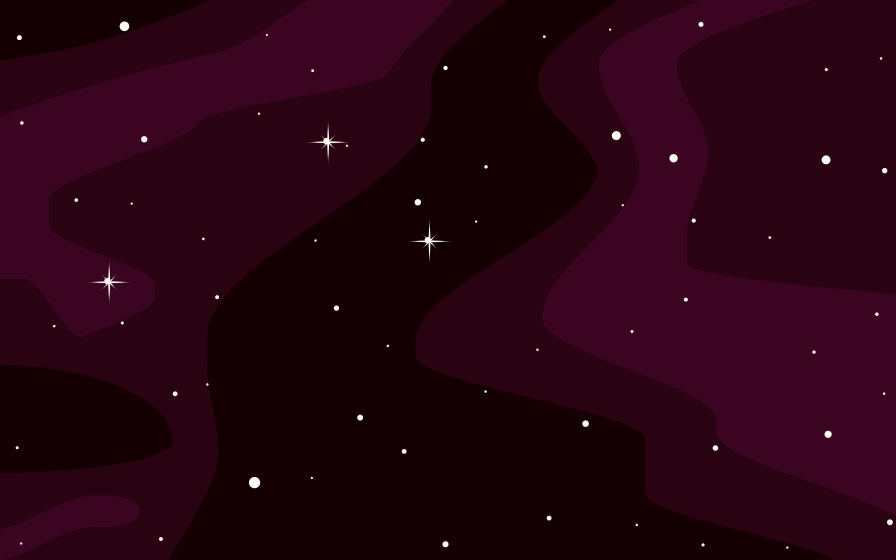
A Shadertoy shader for this background:

```glsl
// Flat plum clouds on a near-black night sky, with scattered dots and sparkles.
// Each cloud bank is an edge curve built from smooth bends; the star dots come
// from a jittered grid, and the sparkles are crossed, tapering rays.

const vec3 NIGHT = vec3(0.08, 0.0, 0.01);
const vec3 PLUM = vec3(0.16, 0.01, 0.07);
const vec3 VIOLET = vec3(0.23, 0.02, 0.13);
const vec3 STARLIGHT = vec3(1.0, 0.99, 0.96);

const float STAR_ROWS = 6.0;
const float STAR_MIN = 0.0018;     // dot radii, in canvas heights
const float STAR_SPREAD = 0.005;
const float STAR_GIANT = 0.004;

const int SPARKLES = 3;
const vec2 SPARKLE_AT[SPARKLES] = vec2[](vec2(0.586, 0.254), vec2(0.767, 0.431), vec2(0.195, 0.504));
const float RAY_LENGTH = 0.04;
const float RAY_WIDTH = 0.0019;
const float SPARKLE_CORE = 0.0058;

// Integer hash: three random values in 0..1 per cell
vec3 hash3(ivec2 cell) {
    uvec3 v = uvec3(uint(cell.x), uint(cell.y), 7u) * 1664525u + 1013904223u;
    v.x += v.y * v.z; v.y += v.z * v.x; v.z += v.x * v.y;
    v ^= v >> 16u;
    v.x += v.y * v.z; v.y += v.z * v.x; v.z += v.x * v.y;
    return vec3(v >> 8u) / 16777216.0;
}

// Antialiased inside of a shape whose field is negative within
float cover(float field) {
    float slope = length(vec2(dFdx(field), dFdy(field)));
    return clamp(0.5 - field / max(slope, 1e-6), 0.0, 1.0);
}

// Smooth sideways shift of an edge between two positions
float bend(float t, float from, float to, float amount) {
    return amount * smoothstep(from, to, t);
}

// Edge curves: horizontal position for a given depth y
float riverLeft(float y) {
    return 0.98 + bend(y, -0.1, 0.15, -0.21) + bend(y, 0.19, 0.6, -0.4)
         + bend(y, 0.65, 0.81, 0.02) + bend(y, 0.8, 1.1, -0.12);
}

float riverRight(float y) {
    return 1.186 + bend(y, -0.1, 0.146, -0.226) + bend(y, 0.146, 0.31, 0.107)
         + bend(y, 0.3, 0.61, -0.325) + bend(y, 0.635, 0.785, 0.41)
         + bend(y, 0.88, 1.02, 0.36);
}

float veilLeft(float y) {
    return 1.397 + bend(y, -0.1, 0.115, -0.328) + bend(y, 0.115, 0.302, 0.073)
         + bend(y, 0.302, 0.565, -0.173) + bend(y, 0.57, 0.75, 0.31)
         + bend(y, 0.77, 0.96, 0.36);
}

float veilRight(float y) {
    return 1.65 + bend(y, -0.1, 0.115, -0.442) + bend(y, 0.115, 0.27, 0.057)
         + bend(y, 0.27, 0.42, -0.038) + bend(y, 0.47, 0.62, 1.2);
}

// Violet arm at the upper left, ending in a rounded hook
float hookField(vec2 p) {
    float right = 0.828 + bend(p.y, -0.05, 0.16, -0.141) + bend(p.y, 0.13, 0.22, -0.33)
                + bend(p.y, 0.21, 0.36, -0.27) + bend(p.y, 0.4, 0.51, 0.19)
                + bend(p.y, 0.53, 0.64, -0.18);
    float top = 0.208 - 0.37 * p.x + 0.2 * p.x * p.x + bend(p.x, 0.38, 0.66, -0.1);
    float bottom = 0.498 + bend(p.x, 0.04, 0.15, 0.105);
    return max(p.x - right, max(top - p.y, p.y - bottom));
}

// Lopsided dark pool entering from the left side
float poolField(vec2 p) {
    float dy = p.y - 0.7875;
    return length(vec2(p.x / 0.308, dy / (dy < 0.0 ? 0.135 : 0.0565))) - 1.0;
}

// Small violet tongue in the lower left corner
float tongueField(vec2 p) {
    float spine = 0.975 + bend(p.x, -0.02, 0.17, -0.062);
    return length(vec2(max(p.x - 0.19, 0.0) / 0.06, (p.y - spine) / 0.028)) - 1.0;
}

// Thin ray through the origin along x, fading as it tapers below a pixel
float ray(vec2 p, float reach, float width, float pixel) {
    float halfWidth = width * max(1.0 - abs(p.x) / reach, 0.0);
    float inside = clamp(0.5 + (halfWidth - abs(p.y)) / pixel, 0.0, 1.0);
    return inside * min(2.0 * halfWidth / pixel, 1.0);
}

float disc(vec2 p, float radius, float pixel) {
    return clamp(0.5 + (radius - length(p)) / pixel, 0.0, 1.0);
}

void mainImage(out vec4 fragColor, in vec2 fragCoord) {
    float pixel = 1.0 / iResolution.y;
    vec2 p = vec2(fragCoord.x, iResolution.y - fragCoord.y) * pixel;   // y runs downward

    // Clouds
    float river = cover(max(riverLeft(p.y) - p.x, p.x - riverRight(p.y)));
    float corner = cover(p.y - (0.108 - 0.12 * p.x - 0.45 * p.x * p.x));
    float dark = max(river, max(corner, cover(poolField(p))));
    float veil = cover(max(veilLeft(p.y) - p.x, p.x - veilRight(p.y)));
    float bright = max(veil, max(cover(hookField(p)), cover(tongueField(p))));
    vec3 color = mix(mix(PLUM, NIGHT, dark), VIOLET, bright);

    // Scattered dots, one per grid cell
    vec2 cell = floor(p * STAR_ROWS);
    vec3 rnd = hash3(ivec2(cell));
    vec2 center = (cell + mix(vec2(0.1), vec2(0.9), rnd.xy)) / STAR_ROWS;
    float radius = STAR_MIN + STAR_SPREAD * rnd.z * rnd.z + STAR_GIANT * pow(rnd.z, 12.0);
    float light = disc(p - center, radius, pixel);

    // Eight-rayed sparkles with a slightly offset core
    for (int i = 0; i < SPARKLES; i++) {
        vec2 d = p - SPARKLE_AT[i];
        vec2 diag = vec2(d.x + d.y, d.y - d.x) * sqrt(0.5);
        float cross4 = max(ray(d, RAY_LENGTH, RAY_WIDTH, pixel), ray(d.yx, RAY_LENGTH, RAY_WIDTH, pixel));
        float diag4 = max(ray(diag, RAY_LENGTH * 0.5, RAY_WIDTH * 0.7, pixel),
                          ray(diag.yx, RAY_LENGTH * 0.5, RAY_WIDTH * 0.7, pixel));
        float core = disc(d + vec2(0.003, 0.002), SPARKLE_CORE, pixel);
        light = max(light, max(core, max(cross4, diag4)));
    }

    fragColor = vec4(mix(color, STARLIGHT, light), 1.0);
}
```
